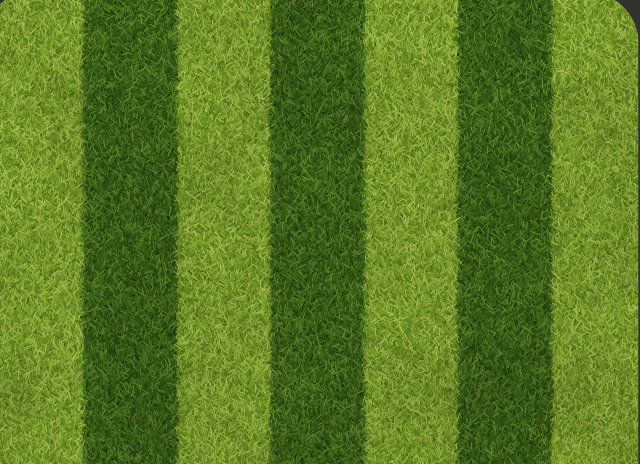
Write a WebGL 1 fragment shader that draws this texture.

```glsl
precision highp float;

uniform vec2 u_resolution;

// Lengths are fractions of the canvas width
#define STRIPE_PERIOD 0.2925
#define FIRST_DARK 0.130
#define DARK_SHARE 0.505
#define EDGE_JITTER 0.007
#define BLADE_CELLS 115.0
#define BLADE_HALF_WIDTH 0.0008
#define BLADE_LEAN 1.25
#define LAYERS 5
#define PATCHINESS 0.16
#define CORNER_RADIUS 0.078
#define FRAME_COLOR vec3(0.20, 0.20, 0.18)

float hash(vec2 p) {
  vec3 q = fract(vec3(p.xyx) * 0.1031);
  q += dot(q, q.yzx + 33.33);
  return fract((q.x + q.y) * q.z);
}

float noise(vec2 p) {
  vec2 i = floor(p);
  vec2 f = fract(p);
  f = f * f * (3.0 - 2.0 * f);
  vec2 e = vec2(0.0, 1.0);
  return mix(mix(hash(i), hash(i + e.yx), f.x),
             mix(hash(i + e.xy), hash(i + e.yy), f.x), f.y);
}

// 0 in a dark mown stripe, 1 in a light one
float stripeLight(float x) {
  float phase = (x - FIRST_DARK) / STRIPE_PERIOD - 0.5 * DARK_SHARE;
  float fromCenter = abs(fract(phase + 0.5) - 0.5);
  return smoothstep(-0.012, 0.012, fromCenter - 0.5 * DARK_SHARE);
}

// Shadow, body and tip colours of the grass
vec3 grassColor(float tone, float light) {
  vec3 shadow = mix(vec3(0.09, 0.19, 0.04), vec3(0.25, 0.38, 0.08), light);
  vec3 body = mix(vec3(0.24, 0.39, 0.09), vec3(0.48, 0.61, 0.16), light);
  vec3 tip = mix(vec3(0.42, 0.57, 0.19), vec3(0.68, 0.78, 0.32), light);
  vec3 low = mix(shadow, body, clamp(tone * 2.0, 0.0, 1.0));
  return mix(low, tip, clamp(tone * 2.0 - 1.0, 0.0, 1.0));
}

// Lays one blade over the colour below it
vec3 addBlade(vec3 color, vec2 p, vec2 cell, float layer, float pixel) {
  vec2 seed = cell + layer * vec2(37.0, 91.0) + 13.0;
  vec2 root = (cell + vec2(hash(seed), hash(seed + 211.3))) / BLADE_CELLS;
  float kind = hash(seed + 401.7);
  float angle = (hash(seed + 503.1) - 0.5) * 2.0 * BLADE_LEAN;
  vec2 axis = vec2(sin(angle), cos(angle));
  float halfLength = mix(0.3, 0.85, hash(seed + 617.9)) / BLADE_CELLS;

  vec2 d = p - root;
  float along = clamp(dot(d, axis), -halfLength, halfLength);
  float rise = along / halfLength;
  float width = BLADE_HALF_WIDTH * (1.0 - 0.35 * rise);
  float cover = 1.0 - smoothstep(width - 0.5 * pixel, width + 0.5 * pixel,
                                 length(d - axis * along));

  float light = stripeLight(root.x + (kind - 0.5) * EDGE_JITTER);
  float tone = 0.31 + 0.07 * layer + 0.72 * (hash(seed + 709.3) - 0.5);
  vec3 blade = grassColor(tone + 0.12 * rise, light);

  // Dry straw, more common in the light stripes
  float dry = step(1.0 - mix(0.04, 0.13, light), fract(kind * 17.0));
  vec3 straw = mix(vec3(0.42, 0.48, 0.21), vec3(0.67, 0.68, 0.37), light);
  return mix(color, mix(blade, straw, 0.75 * dry), cover);
}

// Signed distance to the rounded panel, open at the bottom
float panelDistance(vec2 p, float top) {
  vec2 low = vec2(-0.0286, -1.0);
  vec2 high = vec2(0.9974, top + 0.0117);
  vec2 q = abs(p - 0.5 * (low + high)) - 0.5 * (high - low) + CORNER_RADIUS;
  return length(max(q, 0.0)) + min(max(q.x, q.y), 0.0) - CORNER_RADIUS;
}

void main() {
  float pixel = 1.0 / u_resolution.x;
  vec2 p = gl_FragCoord.xy * pixel;
  float top = u_resolution.y * pixel;

  // Shaded thatch beneath the blades
  float thatch = 0.12 + 0.4 * noise(p * 280.0);
  vec3 color = grassColor(thatch, stripeLight(p.x));

  // Overlapping layers of scattered blades
  vec2 home = floor(p * BLADE_CELLS);
  for (int k = 0; k < LAYERS; k++) {
    for (int j = -1; j <= 1; j++) {
      for (int i = -1; i <= 1; i++) {
        vec2 cell = home + vec2(float(i), float(j));
        color = addBlade(color, p, cell, float(k), pixel);
      }
    }
  }

  // Uneven growth and a slightly paler upper half
  float patches = 0.6 * noise(p * 9.0 + 4.0) + 0.4 * noise(p * 34.0);
  color *= 1.0 + PATCHINESS * (patches - 0.5) + 0.06 * (p.y / top - 0.5);

  float outside = smoothstep(-0.5 * pixel, 0.5 * pixel, panelDistance(p, top));
  gl_FragColor = vec4(mix(color, FRAME_COLOR, outside), 1.0);
}
```
